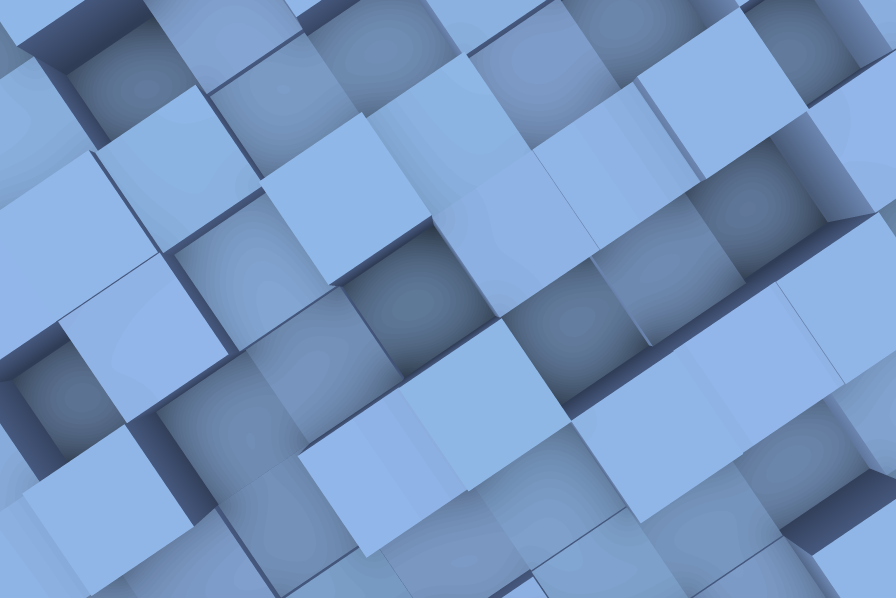
Write a Shadertoy shader that draws this background.

```glsl
// Field of square blue columns of uneven height, seen from above in perspective.
// Each view ray walks a rotated grid of cells until it meets a column top or wall;
// tops are darkened by the taller columns around them.

const float PI = 3.14159265;
const float CELL_SIZE = 0.204;              // column width / canvas height
const float GRID_ANGLE = 0.596;
const vec2  GRID_SHIFT = vec2(-0.27, 0.37);
const float CAMERA_HEIGHT = 7.5;            // in column widths
const float FOCUS_HEIGHT = 0.85;            // level drawn at CELL_SIZE
const float HEIGHT_JITTER = 0.10;
const float CHECKER = 0.2;                  // share of the alternating pattern
const float SHADOW_STRENGTH = 0.48;
const float SHADOW_FALLOFF = 3.8;
const float SHADE_STEPS = 64.0;             // faint contour bands
const int   SAMPLES = 3;                    // per axis, for smooth edges

const vec3 TOP_COLOR  = vec3(0.565, 0.715, 0.910);
const vec3 TOP_TINT   = vec3(0.010, -0.002, 0.008);
const vec3 WALL_DARK  = vec3(0.260, 0.330, 0.470);
const vec3 WALL_LIGHT = vec3(0.400, 0.500, 0.660);

// Height wave along each grid row: frequency and phase, repeating every ten rows
const float ROW_FREQUENCY[10] = float[10](2.5, 2.5, 1.2, 2.5, 2.5, 2.3, 2.9, 2.5, 2.5, 2.5);
const float ROW_PHASE[10] = float[10](1.0, -0.6, 2.16, -2.5, 3.14, 1.25, 0.7, 0.3, 3.4, 1.6);

float hash(vec2 p) {
    vec3 q = fract(vec3(p.xyx) * 0.1031);
    q += dot(q, q.yzx + 33.33);
    return fract((q.x + q.y) * q.z);
}

// Column height 0..1: row waves, a checker bias and a little random jitter
float columnHeight(vec2 cell) {
    int row = int(mod(cell.x + 5.5, 10.0));
    float wave = cos(ROW_PHASE[row] - ROW_FREQUENCY[row] * cell.y);
    wave += CHECKER * cos(PI * (cell.x + cell.y));
    float height = 0.56 + wave * (wave > 0.0 ? 0.52 : 0.42);
    return mix(clamp(height, 0.05, 1.0), hash(cell + 41.0), HEIGHT_JITTER);
}

// Light left on a top after the surrounding taller columns block the sky
float skyLight(vec2 cell, vec2 local, float height) {
    float blocked = 0.0;
    for (int y = -1; y <= 1; y++) {
        for (int x = -1; x <= 1; x++) {
            vec2 offset = vec2(x, y);
            float rise = max(columnHeight(cell + offset) - height, 0.0);
            float gap = length(max(abs(local - 0.5 - offset) - 0.5, 0.0));
            blocked += rise * exp(-SHADOW_FALLOFF * gap);
        }
    }
    return exp(-SHADOW_STRENGTH * blocked) * mix(0.84, 1.0, smoothstep(0.0, 0.75, height));
}

vec3 topColor(vec2 cell, vec2 local, float height) {
    float light = skyLight(cell, local, height);
    light = floor(light * SHADE_STEPS + 0.5) / SHADE_STEPS;
    return (TOP_COLOR + TOP_TINT * (hash(cell + 7.0) * 2.0 - 1.0)) * light;
}

// Walls facing the light are paler; all darken towards the floor
vec3 wallColor(bool facesLight, float drop) {
    vec3 base = facesLight ? WALL_LIGHT : WALL_DARK;
    return base * mix(1.05, 0.72, clamp(drop * 1.3, 0.0, 1.0));
}

// Walk the ray downwards; depth is measured from the highest level
vec3 renderColumns(vec2 view) {
    vec2 slope = view / (CAMERA_HEIGHT - FOCUS_HEIGHT);
    slope += vec2(1e-5) * (step(0.0, slope) * 2.0 - 1.0);
    vec2 start = slope * (CAMERA_HEIGHT - 1.0) + GRID_SHIFT;
    vec2 cell = floor(start);
    vec2 direction = sign(slope);
    float depth = 0.0;
    bool crossedX = false;

    for (int i = 0; i < 6; i++) {
        float height = columnHeight(cell);
        float topDepth = 1.0 - height;
        if (depth > topDepth)
            return wallColor(crossedX && direction.x > 0.0, depth - topDepth);
        vec2 border = (cell + step(0.0, slope) - start) / slope;
        float exitDepth = min(border.x, border.y);
        if (topDepth <= exitDepth)
            return topColor(cell, start + slope * topDepth - cell, height);
        crossedX = border.x < border.y;
        cell += direction * (crossedX ? vec2(1.0, 0.0) : vec2(0.0, 1.0));
        depth = exitDepth;
    }
    return WALL_DARK;
}

void mainImage(out vec4 fragColor, in vec2 fragCoord) {
    float c = cos(GRID_ANGLE), s = sin(GRID_ANGLE);
    mat2 toGrid = mat2(c, -s, s, c);
    vec3 color = vec3(0.0);
    for (int y = 0; y < SAMPLES; y++) {
        for (int x = 0; x < SAMPLES; x++) {
            vec2 jitter = (vec2(x, y) + 0.5) / float(SAMPLES) - 0.5;
            vec2 p = (fragCoord + jitter - 0.5 * iResolution.xy) / iResolution.y;
            color += renderColumns(toGrid * p / CELL_SIZE);
        }
    }
    fragColor = vec4(color / float(SAMPLES * SAMPLES), 1.0);
}
```
